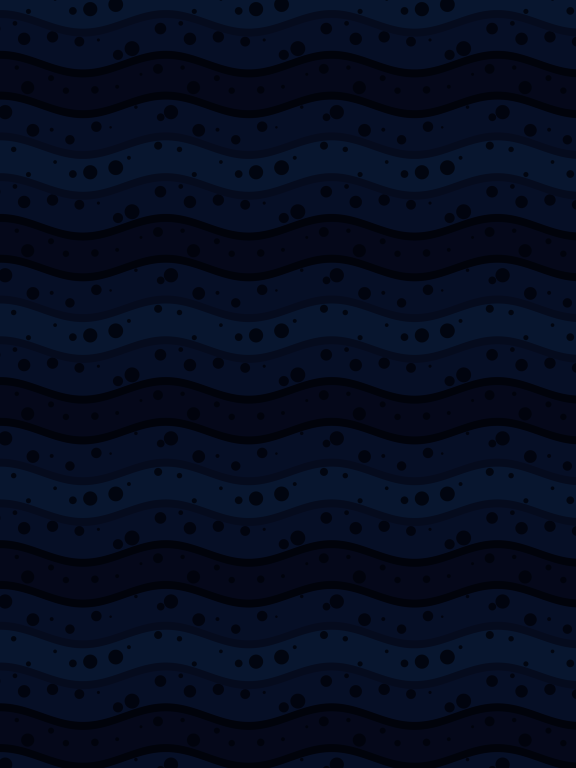
Reproduce this pattern procedurally as a Shadertoy shader.

```glsl
// Dark navy wavy bands with thin dividing lines and scattered round dots, tiled.
#define TILE vec2(0.2159, 0.2124)   // tile size, in canvas heights
#define BANDS 4.0                   // bands per tile
#define FIRST_LINE 0.893            // height of the first divider, in tiles
#define WAVE_HEIGHT 0.057
#define LINE_HALF 0.0245
#define DOTS 8                      // dots per band and tile
#define DOT_RADIUS vec2(0.007, 0.046)
#define LIGHT vec3(0.030, 0.088, 0.185)
#define MIDDLE vec3(0.025, 0.058, 0.150)
#define DEEP vec3(0.018, 0.033, 0.102)
#define SEAM vec3(0.020, 0.042, 0.115)
#define INK vec3(0.002, 0.010, 0.045)

vec3 hash3(vec2 p) {
    vec3 q = fract(p.xyx * vec3(0.1031, 0.1030, 0.0973));
    q += dot(q, q.yxz + 33.33);
    return fract((q.xxy + q.yzz) * q.zyx);
}

float wave(float x) {
    return WAVE_HEIGHT * cos(6.28318 * x);
}

// Coverage of the dots in one band; every tile shares the same scatter.
float dotCover(vec2 p, float band, float pixel) {
    float cover = 0.0;
    for (int i = 0; i < DOTS; i++) {
        vec3 h = hash3(vec2(float(i) + 3.0, mod(band, BANDS) * 17.0 + 5.0));
        float radius = mix(DOT_RADIUS.x, DOT_RADIUS.y, pow(h.z, 1.5));
        float room = 0.5 / BANDS - LINE_HALF - radius;
        float x = (float(i) + 0.5 + 0.7 * (h.x - 0.5)) / float(DOTS);
        float y = FIRST_LINE + (band + 0.5) / BANDS + (2.0 * h.y - 1.0) * room - wave(x);
        vec2 offset = vec2(fract(p.x - x + 0.5) - 0.5, p.y - y);
        float d = length(offset * TILE / TILE.y) - radius;
        cover = max(cover, 1.0 - smoothstep(-pixel, pixel, d));
    }
    return cover;
}

void mainImage(out vec4 fragColor, in vec2 fragCoord) {
    // Tile coordinates, measured from the top left
    vec2 p = vec2(fragCoord.x, iResolution.y - fragCoord.y) / iResolution.y / TILE;
    float pixel = 0.7 / (iResolution.y * TILE.y);

    // Bands: light, middle, deep, middle
    float level = (p.y + wave(p.x) - FIRST_LINE) * BANDS;
    float band = floor(level);
    float kind = mod(band, BANDS);
    vec3 color = kind < 0.5 ? LIGHT : (abs(kind - 2.0) < 0.5 ? DEEP : MIDDLE);

    // Dots
    color = mix(color, INK, 0.88 * dotCover(p, band, pixel));

    // Dividers: soft around the light band, black around the deep one
    float nearest = round(level);
    float d = abs(level - nearest) / BANDS - LINE_HALF;
    vec3 lineColor = mod(nearest, BANDS) < 1.5 ? SEAM : INK;
    color = mix(color, lineColor, 1.0 - smoothstep(-pixel, pixel, d));

    fragColor = vec4(color, 1.0);
}
```
